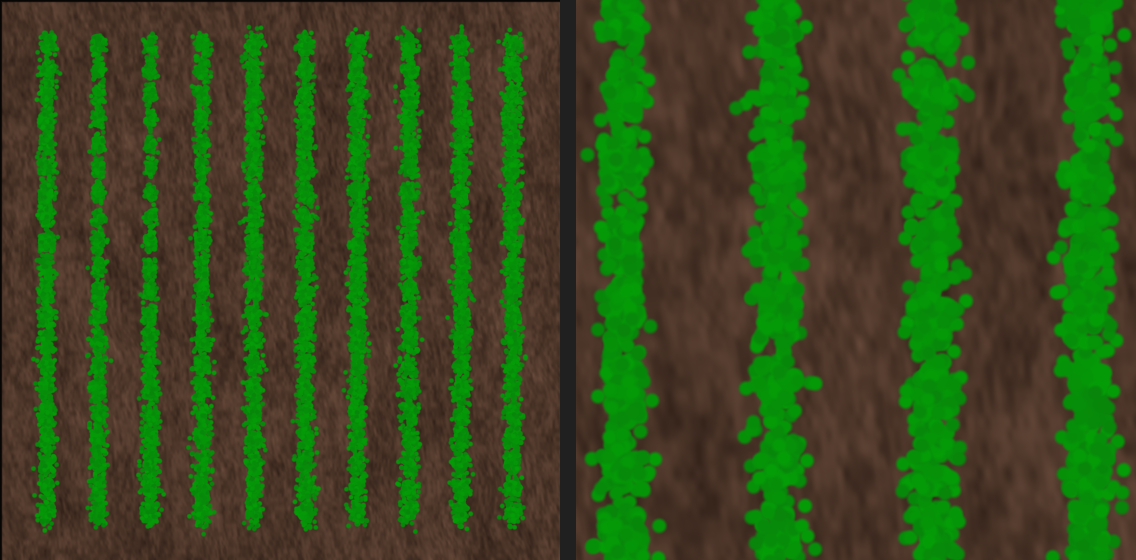
Left: the whole. Right: its middle third, enlarged.
Give the GLSL for this pattern, as a Shadertoy shader.

```glsl
const vec2 PLANTS = vec2(10.0, 20.0);         // repeats across and down
const vec2 FIRST = vec2(0.0833, 0.0846);      // centre of the lower left plant
const vec2 PITCH = vec2(0.0925, 0.0439);
const vec2 SPREAD = vec2(0.0071, 0.0115);     // scatter of leaves around a plant
const float LEAF_RADIUS = 0.0041;
const float LEAF_COUNT = 88.0;
const float ROW_REACH = 0.036;                // leaves never fall further sideways
const vec2 WEAK_CENTRE = vec2(0.255, 0.70);   // patch of poor growth
const vec2 WEAK_SIZE = vec2(0.12, 0.26);
const float WEAK_SHRINK = 0.38;
const float WEAK_THINNING = 0.42;
const vec3 LEAF_BRIGHT = vec3(0.015, 0.615, 0.025);
const vec3 LEAF_DARK = vec3(0.03, 0.52, 0.04);
const vec3 SOIL_DARK = vec3(0.185, 0.120, 0.088);
const vec3 SOIL_LIGHT = vec3(0.415, 0.300, 0.235);
const vec3 EDGE_COLOUR = vec3(0.03, 0.02, 0.02);
const float EDGE_WIDTH = 0.0035;
const float TAU = 6.28318;

float hash12(vec2 p) {
    vec3 q = fract(p.xyx * 0.1031);
    q += dot(q, q.yzx + 33.33);
    return fract((q.x + q.y) * q.z);
}

vec3 hash33(vec3 p) {
    p = fract(p * vec3(0.1031, 0.1030, 0.0973));
    p += dot(p, p.yxz + 33.33);
    return fract((p.xxy + p.yxx) * p.zyx);
}

float valueNoise(vec2 p) {
    vec2 i = floor(p), f = fract(p);
    f = f * f * (3.0 - 2.0 * f);
    float low = mix(hash12(i), hash12(i + vec2(1, 0)), f.x);
    float high = mix(hash12(i + vec2(0, 1)), hash12(i + vec2(1, 1)), f.x);
    return mix(low, high, f.y);
}

// Fibrous earth: upright streaks over broad mottling
vec3 soil(vec2 uv) {
    vec2 p = uv + vec2(0.12 * uv.y + 0.012 * valueNoise(uv * 14.0), 0.0);
    float tone = 0.34 * valueNoise(p * vec2(170.0, 65.0));
    tone += 0.22 * valueNoise(p * vec2(260.0, 130.0) + 37.0);
    tone += 0.24 * valueNoise(p * vec2(62.0, 24.0) + 71.0);
    tone += 0.20 * valueNoise(p * vec2(15.0, 8.0) + 13.0);
    return mix(SOIL_DARK, SOIL_LIGHT, clamp(0.5 + 1.15 * (tone - 0.5), 0.0, 1.0));
}

float weakness(vec2 centre) {
    vec2 d = (centre - WEAK_CENTRE) / WEAK_SIZE;
    return exp(-dot(d, d));
}

// Normally distributed offset from two uniform values
vec2 gaussian(vec2 u) {
    float angle = TAU * u.y;
    return sqrt(-2.0 * log(max(u.x, 0.002))) * vec2(cos(angle), sin(angle));
}

// One plant: a scatter of small overlapping round leaves
vec3 drawPlant(vec3 colour, vec2 uv, vec2 cell, float blur) {
    vec2 centre = FIRST + cell * PITCH;
    float weak = weakness(centre);
    float vigour = 0.95 + 0.1 * hash12(cell + 5.0);
    vec2 spread = SPREAD * vigour * (1.0 - WEAK_SHRINK * weak);
    float count = LEAF_COUNT * (1.0 - WEAK_THINNING * weak);
    for (float i = 0.0; i < count; i++) {
        vec3 rnd = hash33(vec3(cell + 1.0, i + 1.0) * vec3(7.0, 13.0, 3.0));
        float dist = length(uv - centre - spread * gaussian(rnd.xy));
        float cover = 1.0 - smoothstep(-blur, blur, dist - LEAF_RADIUS);
        colour = mix(colour, mix(LEAF_BRIGHT, LEAF_DARK, rnd.z), cover);
    }
    return colour;
}

void mainImage(out vec4 fragColor, in vec2 fragCoord) {
    vec2 uv = fragCoord / iResolution.xy;
    float pixel = 1.0 / min(iResolution.x, iResolution.y);
    float blur = max(pixel, 0.0014);
    vec3 colour = soil(uv);

    // Crop rows: only the nearest plants can reach this point
    vec2 cell = floor((uv - FIRST) / PITCH + 0.5);
    cell.x = clamp(cell.x, 0.0, PLANTS.x - 1.0);
    if (abs(uv.x - FIRST.x - cell.x * PITCH.x) < ROW_REACH) {
        for (float k = -1.0; k <= 1.0; k++) {
            float row = cell.y + k;
            if (row >= 0.0 && row < PLANTS.y)
                colour = drawPlant(colour, uv, vec2(cell.x, row), blur);
        }
    }

    // Dark rim along the left and top sides
    float rim = min(uv.x, 1.0 - uv.y);
    float inside = smoothstep(EDGE_WIDTH - pixel, EDGE_WIDTH + pixel, rim);
    fragColor = vec4(mix(EDGE_COLOUR, colour, inside), 1.0);
}
```
